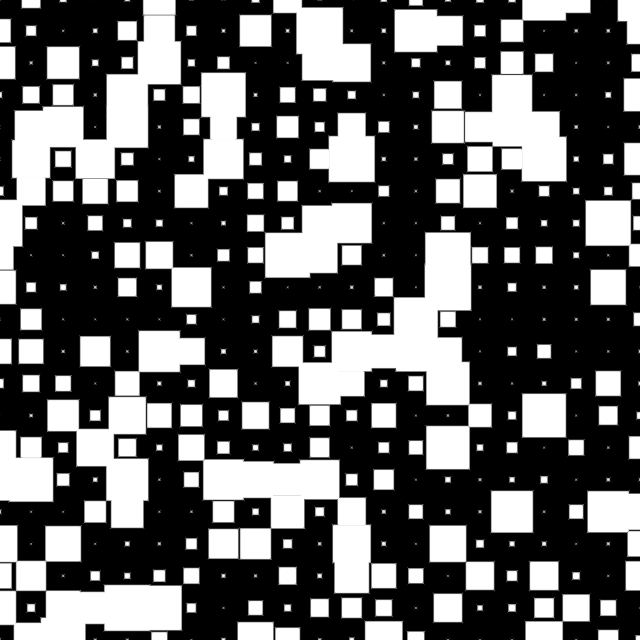
This pattern is drawn by a WebGL 1 fragment shader. Its source:

```glsl
precision highp float;

uniform vec2 u_resolution;

float hash(vec2 cell) {
  vec3 q = fract(vec3(cell.xyx) * vec3(0.1031, 0.1030, 0.0973) + 0.37);
  q += dot(q, q.yzx + 33.33);
  return fract((q.x + q.y) * q.z);
}

// Coverage of an axis-aligned square; the edge is softer along its diagonals.
float squareMask(vec2 offset, float halfSide, float pixel) {
  vec2 a = abs(offset);
  float diagonal = 1.0 - smoothstep(0.0, pixel, abs(a.x - a.y));
  float softness = pixel * (1.0 + diagonal);
  return 1.0 - smoothstep(-softness, softness, max(a.x, a.y) - halfSide);
}

void main() {
  const float cellsAcross = 19.96;
  float pixel = cellsAcross / u_resolution.y;
  vec2 p = gl_FragCoord.xy * pixel + vec2(0.03, 0.0);
  vec2 nearest = floor(p + 0.5);

  // Large squares spill into adjacent cells, so join the 3 by 3 neighbourhood.
  float coverage = 0.0;
  for (int j = -1; j <= 1; j++) {
    for (int i = -1; i <= 1; i++) {
      vec2 cell = nearest + vec2(float(i), float(j));
      // The power favours small squares over large ones.
      float halfSide = 0.01 + 0.72 * pow(hash(cell + 7.0), 2.2);
      coverage = max(coverage, squareMask(p - cell, halfSide, pixel));
    }
  }

  gl_FragColor = vec4(vec3(coverage), 1.0);
}
```
